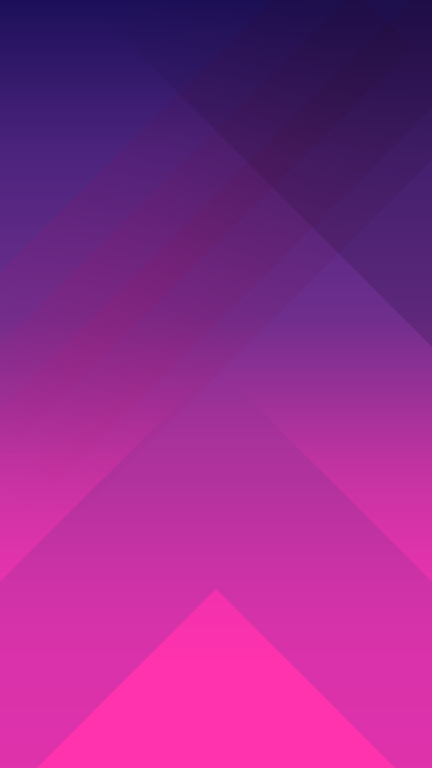
Reproduce this background procedurally as a WebGL 1 fragment shader.

```glsl
precision highp float;
// Dusk backdrop: a vertical navy-to-pink gradient under translucent
// diagonal bars, a dark corner wedge and two stacked triangles.
// All shapes are 45 degree half-planes; lengths are in canvas widths.
uniform vec2 u_resolution;

#define BAR_ALPHA 0.12
#define WEDGE_ALPHA 0.20
#define WEDGE_EDGE 0.197
#define LARGE_APEX 0.847
#define SMALL_APEX 1.363
#define NAVY vec3(0.11, 0.06, 0.35)
#define INDIGO vec3(0.30, 0.14, 0.49)
#define PURPLE vec3(0.43, 0.18, 0.55)
#define MAGENTA vec3(0.75, 0.20, 0.63)
#define PINK vec3(0.94, 0.20, 0.69)
#define HOT_PINK vec3(1.0, 0.20, 0.68)

// Linear ramp clamped to 0..1
float ramp(float a, float b, float x) {
  return clamp((x - a) / (b - a), 0.0, 1.0);
}

// Antialiased step across a diagonal edge
float edge(float d) {
  float w = 1.2 / u_resolution.x;
  return smoothstep(-w, w, d);
}

// Vertical gradient, from the top (0) to the bottom (1)
vec3 sky(float h) {
  vec3 c = mix(NAVY, INDIGO, ramp(0.0, 0.20, h));
  c = mix(c, PURPLE, ramp(0.20, 0.41, h));
  c = mix(c, MAGENTA, ramp(0.41, 0.60, h));
  return mix(c, PINK, 1.0 - pow(1.0 - ramp(0.60, 0.84, h), 1.5));
}

// Bar between two rising diagonals, cut off at its upper right end
float bar(vec2 diag, float start, float stop, float tip) {
  return edge(diag.x - start) * edge(stop - diag.x) * edge(tip - diag.y);
}

// Triangle with a right angle at its top, centred horizontally
float triangle(vec2 p, float apex) {
  return edge(p.y - apex - abs(p.x - 0.5));
}

void main() {
  // Origin at the top left, y pointing down
  vec2 p = vec2(gl_FragCoord.x, u_resolution.y - gl_FragCoord.y) / u_resolution.x;
  float h = 1.0 - gl_FragCoord.y / u_resolution.y;
  vec2 diag = vec2(p.x + p.y, p.x - p.y);
  vec3 color = sky(h);

  // Dark wedge over the upper right corner
  float wedge = edge(diag.y - WEDGE_EDGE) * ramp(0.25, 0.75, diag.x);
  color = mix(color, vec3(0.10, 0.05, 0.20), WEDGE_ALPHA * wedge);

  // Overlapping bars, pink at lower left and maroon at upper right
  vec3 tint = mix(vec3(0.72, 0.07, 0.42), vec3(0.15, 0.03, 0.12),
                  smoothstep(-0.7, 0.76, diag.y));
  float alpha = BAR_ALPHA * smoothstep(-1.25, -0.35, diag.y);
  color = mix(color, tint, alpha * bar(diag, 0.63, 1.25, 9.0));
  color = mix(color, tint, alpha * bar(diag, 0.80, 1.065, 0.845));
  color = mix(color, tint, alpha * bar(diag, 0.95, 1.37, 9.0));

  // Large purple triangle, fading in below its apex
  float veil = ramp(0.85, 1.11, p.y) * mix(0.25, 0.13, ramp(1.11, 1.78, p.y));
  color = mix(color, PURPLE, veil * triangle(p, LARGE_APEX));

  // Small bright triangle on the lower edge
  vec3 glow = mix(vec3(0.95, 0.19, 0.68), HOT_PINK, ramp(SMALL_APEX, 1.55, p.y));
  color = mix(color, glow, triangle(p, SMALL_APEX));

  gl_FragColor = vec4(color, 1.0);
}
```
